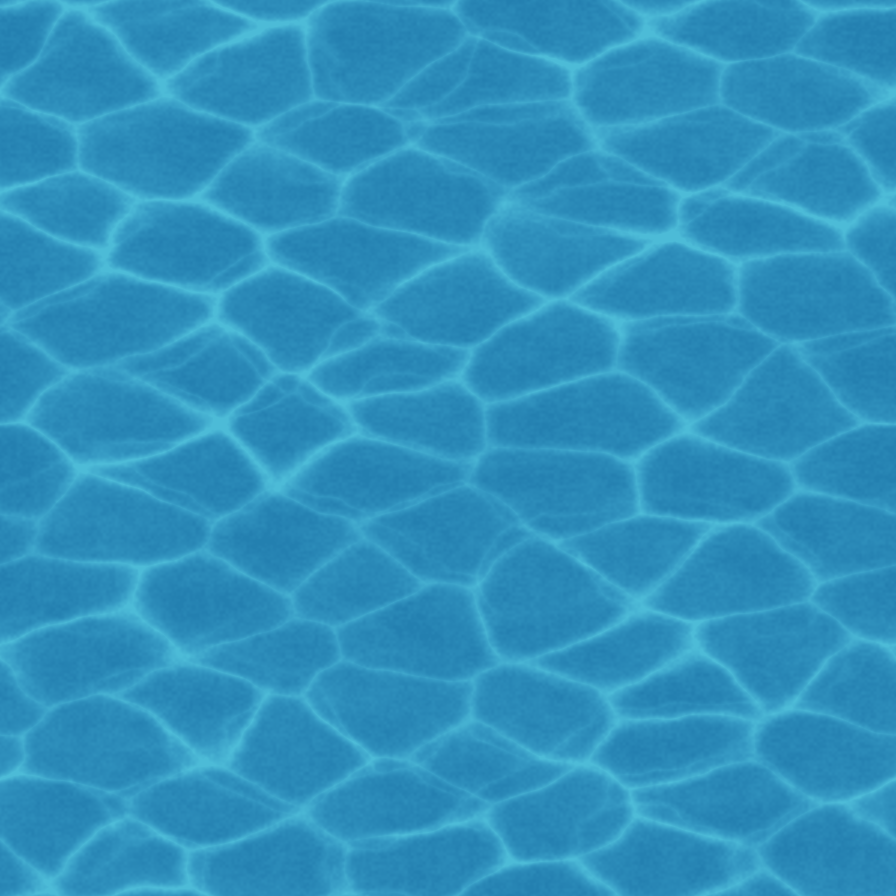
This texture is drawn by a three.js fragment shader. Its source:

```glsl
varying vec2 vUv;

const vec2 CELLS = vec2(5.0, 16.0);      // columns and staggered rows, rows even
const vec2 METRIC = vec2(1.0, 0.54);     // shape of one cell when measuring
const vec3 DEEP = vec3(0.138, 0.500, 0.690);
const vec3 MIDDLE = vec3(0.210, 0.605, 0.768);
const vec3 LIGHT = vec3(0.300, 0.735, 0.845);

float hash(vec2 p) {
  return fract(sin(dot(p, vec2(127.1, 311.7))) * 43758.5453);
}

// Value noise that wraps after a whole number of periods
float wrapNoise(vec2 uv, vec2 period, float seed) {
  vec2 p = uv * period;
  vec2 i = floor(p);
  vec2 f = fract(p);
  f = f * f * (3.0 - 2.0 * f);
  vec2 a = mod(i, period) + seed;
  vec2 b = mod(i + 1.0, period) + seed;
  return mix(mix(hash(a), hash(vec2(b.x, a.y)), f.x),
             mix(hash(vec2(a.x, b.y)), hash(b), f.x), f.y);
}

float wrapFbm(vec2 uv, vec2 period, float seed) {
  float sum = 0.0;
  float amp = 0.5;
  for (int i = 0; i < 4; i++) {
    sum += amp * wrapNoise(uv, period, seed);
    period *= 2.0;
    seed += 17.0;
    amp *= 0.5;
  }
  return sum / 0.9375;
}

// Bends the plane so that straight cell walls become wavy
vec2 warp(vec2 uv, vec2 amount, float seed) {
  vec2 bend = vec2(wrapFbm(uv, vec2(5.0, 9.0), seed),
                   wrapFbm(uv, vec2(7.0, 10.0), seed + 41.0));
  return uv + (bend - 0.5) * amount;
}

// Offset from p to the jittered centre of a cell in a staggered grid
vec2 toCentre(vec2 p, vec2 cell, float seed) {
  vec2 id = mod(cell, CELLS) + seed;
  vec2 jitter = (vec2(hash(id), hash(id + 57.0)) - 0.5) * vec2(0.52, 0.66);
  float stagger = 0.5 * mod(cell.y, 2.0);
  return (cell + 0.5 + vec2(stagger, 0.0) + jitter - p) * METRIC;
}

// Soft distance to the nearest cell wall, below zero where walls meet
float wallDistance(vec2 uv, float softness, float seed) {
  vec2 p = uv * CELLS;
  vec2 base = floor(p);
  float nearest = 10.0;
  for (int y = -2; y <= 2; y++) {
    for (int x = -2; x <= 2; x++) {
      vec2 cell = base + vec2(float(x), float(y));
      nearest = min(nearest, length(toCentre(p, cell, seed)));
    }
  }
  float sum = -1.0;
  for (int y = -2; y <= 2; y++) {
    for (int x = -2; x <= 2; x++) {
      vec2 cell = base + vec2(float(x), float(y));
      float gap = length(toCentre(p, cell, seed)) - nearest;
      sum += exp(-gap / softness);
    }
  }
  return -softness * log(max(sum, 0.0001));
}

float strand(float dist, float width) {
  float s = 1.0 - smoothstep(-0.07, width, dist);
  return s * sqrt(s);
}

vec3 waterColour(float t) {
  vec3 low = mix(DEEP, MIDDLE, clamp(t * 2.0, 0.0, 1.0));
  return mix(low, LIGHT, clamp(t * 2.0 - 1.0, 0.0, 1.0));
}

void main() {
  // Main web of light and a looser copy that splits off beside it
  float web = wallDistance(warp(vUv, vec2(0.08, 0.042), 3.0), 0.05, 5.0);
  float loose = wallDistance(warp(vUv, vec2(0.15, 0.085), 23.0), 0.05, 5.0);

  // Uneven strength and thickness along the strands
  float strength = smoothstep(0.2, 0.8, wrapNoise(vUv, vec2(8.0, 17.0), 71.0));
  float fade = smoothstep(0.2, 0.75, wrapNoise(vUv, vec2(5.0, 11.0), 83.0));
  float bright = strand(web, mix(0.15, 0.21, strength)) * mix(0.46, 0.80, strength);
  float faint = strand(loose, 0.17) * mix(0.08, 0.38, fade);
  float halo = 0.17 * exp(-max(web, 0.0) * 5.0);

  // Cloudy body of the water and fine paper grain
  float cloud = wrapFbm(vUv, vec2(8.0, 18.0), 97.0) - 0.5;
  float mottle = wrapFbm(vUv, vec2(32.0, 48.0), 113.0) - 0.5;
  float grain = wrapNoise(vUv, vec2(300.0), 131.0) + wrapNoise(vUv, vec2(190.0), 149.0) - 1.0;

  float light = 0.125 + bright + faint * (1.0 - 0.8 * bright) + halo;
  light += 0.26 * cloud + 0.24 * mottle + 0.125 * grain;
  gl_FragColor = vec4(waterColour(light), 1.0);
}
```
